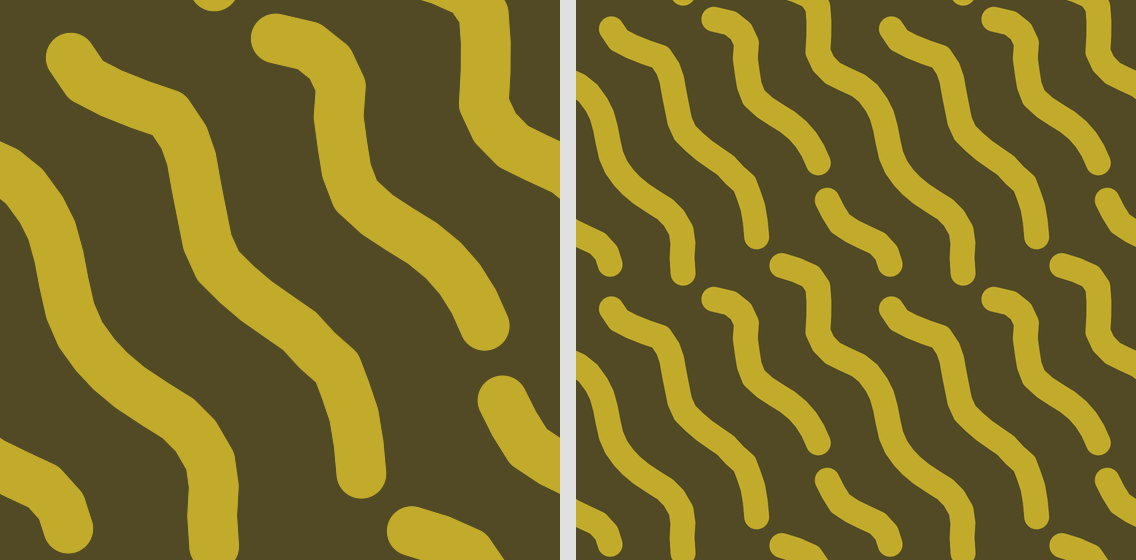
Left: one tile. Right: repeated 2 by 2.
This pattern is drawn by a Shadertoy shader. Its source:

```glsl
const float TAU = 6.2831853;
const vec3 GROUND_OLIVE = vec3(0.32, 0.29, 0.14);
const vec3 WORM_YELLOW = vec3(0.76, 0.67, 0.17);

const int KNOTS = 80;                      // knots on the closed guide curve
const int GAP_KNOTS = 3;                   // knots left out between two worms
const int WORMS = 4;
const float WORM_RADIUS = 0.0445;
const float KNOT_JITTER = 0.004;
const vec2 WINDING = vec2(2.0, -3.0);      // whole tiles crossed by the curve
const vec2 CURVE_ORIGIN = vec2(0.495, 0.935);

// Integer hash giving two values in 0..1
vec2 hash2(int n) {
    uint h = uint(n) * 747796405u + 2891336453u;
    h = ((h >> ((h >> 28u) + 4u)) ^ h) * 277803737u;
    h = (h >> 22u) ^ h;
    return vec2(h & 0xffffu, h >> 16u) / 65535.0;
}

// Sideways swing of the curve, periodic in turn 0..1
float swing(float turn) {
    float a = TAU * turn;
    return 0.043 * sin(8.0 * a + 0.6 * sin(3.0 * a))
         + 0.010 * sin(5.0 * a);
}

// Knot on a wavy line that winds round the tile and closes on itself
vec2 curveKnot(int k) {
    float turn = float(k) / float(KNOTS);
    vec2 normal = normalize(vec2(-WINDING.y, WINDING.x));
    vec2 jitter = (hash2(k % KNOTS) - 0.5) * 2.0 * KNOT_JITTER;
    return CURVE_ORIGIN + WINDING * turn + normal * swing(turn) + jitter;
}

// First knot of a worm, unevenly spaced along the curve
int wormStart(int worm) {
    float quarter = float(worm) / float(WORMS);
    float turn = quarter - 0.082 * (1.0 - cos(TAU * quarter))
               + 0.045 * sin(TAU * quarter);
    return int(round(turn * float(KNOTS)));
}

// Distance to a short segment on the wrapped tile
float wrappedSegment(vec2 p, vec2 a, vec2 b) {
    vec2 toPoint = p - a;
    toPoint -= round(toPoint);
    vec2 along = b - a;
    float t = clamp(dot(toPoint, along) / dot(along, along), 0.0, 1.0);
    return length(toPoint - along * t);
}

// Distance to the centre line of the nearest worm
float wormDistance(vec2 p) {
    float nearest = 1.0;
    for (int worm = 0; worm < WORMS; worm++) {
        int first = wormStart(worm);
        int last = wormStart(worm + 1) - GAP_KNOTS;
        vec2 a = curveKnot(first);
        for (int k = first + 1; k <= last; k++) {
            vec2 b = curveKnot(k);
            nearest = min(nearest, wrappedSegment(p, a, b));
            a = b;
        }
    }
    return nearest;
}

void mainImage(out vec4 fragColor, in vec2 fragCoord) {
    vec2 uv = fragCoord / iResolution.xy;
    float edge = 0.6 / iResolution.y;
    float d = wormDistance(uv) - WORM_RADIUS;
    float cover = 1.0 - smoothstep(-edge, edge, d);
    fragColor = vec4(mix(GROUND_OLIVE, WORM_YELLOW, cover), 1.0);
}
```
